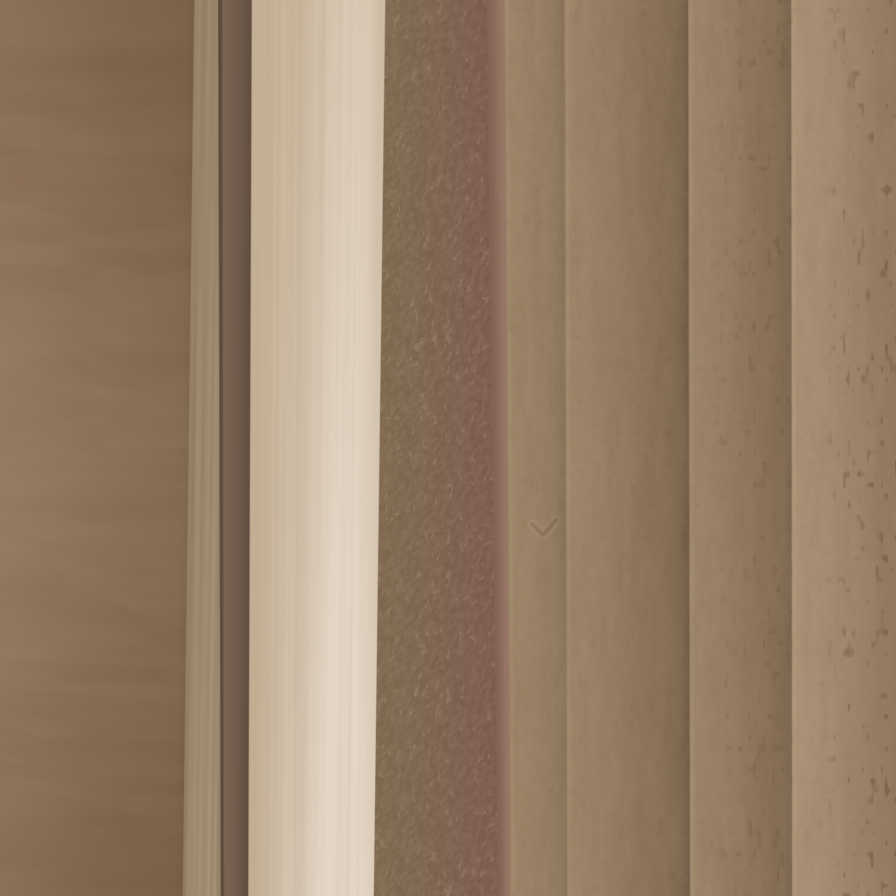
Reproduce this texture procedurally as a WebGL 2 fragment shader.

```glsl
#version 300 es
precision highp float;

uniform vec2 u_resolution;
out vec4 fragColor;

const int PANELS = 11;
const float EDGE_SOFTNESS = 0.0011;
const float CREASE_WIDTH = 0.009;
const float GRAIN_STRENGTH = 0.035;
const float FLECK_STRENGTH = 0.10;
const float STREAK_STRENGTH = 0.055;
const vec3 GLOW_COLOR = vec3(0.885, 0.830, 0.765);
const vec3 MAUVE_TINT = vec3(0.015, -0.012, 0.012);

// Left border of each panel at the bottom and at the top
const float BORDER_LOW[12] = float[](-0.05, 0.204, 0.2465, 0.250, 0.277, 0.417,
    0.556, 0.570, 0.633, 0.770, 0.884, 1.04);
const float BORDER_HIGH[12] = float[](-0.05, 0.217, 0.2435, 0.248, 0.281, 0.430,
    0.543, 0.563, 0.630, 0.768, 0.883, 1.04);

// Panel colours at the left and right borders
const vec3 LEFT_COLOR[PANELS] = vec3[](
    vec3(0.570, 0.465, 0.360), vec3(0.590, 0.505, 0.405), vec3(0.35, 0.28, 0.22),
    vec3(0.475, 0.390, 0.325), vec3(0.765, 0.685, 0.580), vec3(0.510, 0.420, 0.325),
    vec3(0.500, 0.400, 0.325), vec3(0.610, 0.515, 0.405), vec3(0.615, 0.515, 0.405),
    vec3(0.610, 0.515, 0.405), vec3(0.660, 0.560, 0.450));
const vec3 RIGHT_COLOR[PANELS] = vec3[](
    vec3(0.505, 0.405, 0.305), vec3(0.665, 0.580, 0.475), vec3(0.38, 0.31, 0.25),
    vec3(0.430, 0.345, 0.285), vec3(0.815, 0.745, 0.650), vec3(0.485, 0.392, 0.315),
    vec3(0.590, 0.490, 0.390), vec3(0.575, 0.485, 0.375), vec3(0.520, 0.430, 0.330),
    vec3(0.525, 0.432, 0.335), vec3(0.555, 0.455, 0.355));

// Darkening just before the right border
const float CREASE[PANELS] = float[](0.05, 0.10, 0.0, 0.13, 0.03, 0.02,
    0.03, 0.07, 0.15, 0.07, 0.0);

float hash(vec2 p) {
    return fract(sin(dot(p, vec2(127.1, 311.7))) * 43758.5453);
}

float noise(vec2 p) {
    vec2 cell = floor(p), f = fract(p);
    f = f * f * (3.0 - 2.0 * f);
    return mix(mix(hash(cell), hash(cell + vec2(1, 0)), f.x),
               mix(hash(cell + vec2(0, 1)), hash(cell + vec2(1, 1)), f.x), f.y);
}

float fbm(vec2 p) {
    float sum = 0.0, gain = 0.5;
    for (int i = 0; i < 4; i++) {
        sum += gain * noise(p);
        p = p * 2.03 + 7.1;
        gain *= 0.5;
    }
    return sum - 0.47;
}

float border(int i, float y) {
    return mix(BORDER_LOW[i], BORDER_HIGH[i], y);
}

float segment(vec2 p, vec2 a, vec2 b) {
    vec2 d = b - a;
    return length(p - a - d * clamp(dot(p - a, d) / dot(d, d), 0.0, 1.0));
}

void main() {
    vec2 uv = gl_FragCoord.xy / u_resolution;
    float soft = max(EDGE_SOFTNESS, 0.7 / u_resolution.x);
    vec3 color = vec3(0.0);
    float mask[PANELS];

    // Stacked panels, each covering the one on its left
    for (int i = 0; i < PANELS; i++) {
        float l = border(i, uv.y), r = border(i + 1, uv.y);
        float t = clamp((uv.x - l) / (r - l), 0.0, 1.0);
        float cover = smoothstep(-soft, soft, uv.x - l);
        vec3 shade = mix(LEFT_COLOR[i], RIGHT_COLOR[i], smoothstep(0.0, 1.0, t));
        shade *= 1.0 - CREASE[i] * exp(-max(r - uv.x, 0.0) / CREASE_WIDTH);
        color = mix(color, shade, cover);
        mask[i] = cover * smoothstep(-soft, soft, r - uv.x);
    }

    // Wall: light pooled at mid height, with horizontal grain
    float pool = exp(-pow((uv.y - 0.48) / 0.32, 2.0));
    float wallGrain = fbm(uv * vec2(7.0, 45.0) + fbm(uv * 5.0) * 3.0);
    color += mask[0] * (0.045 * pool - 0.025 + 0.045 * wallGrain);

    // Narrow pale strip: lengthwise ridges
    float ridges = noise(vec2((uv.x + 0.014 * (1.0 - uv.y)) * 300.0, uv.y * 2.0)) - 0.5;
    color += mask[1] * 0.07 * ridges;

    // Bright pleat: glow growing downward, crossed by fine streaks
    float pleat = (uv.x - border(4, uv.y)) / (border(5, uv.y) - border(4, uv.y));
    float glow = exp(-pow((pleat - 0.74) / 0.25, 2.0)) * mix(0.95, 0.40, uv.y);
    glow += 0.40 * (1.0 - uv.y) * smoothstep(0.0, 0.3, pleat);
    color = mix(color, GLOW_COLOR, mask[4] * clamp(glow, 0.0, 1.0));
    float streaks = 0.6 * noise(vec2(pleat * 24.0, uv.y)) + 0.4 * noise(vec2(pleat * 60.0, 3.0));
    color += mask[4] * STREAK_STRENGTH * (streaks - 0.5);

    // Dark fabric: slanted fibres and a mauve cast toward its right
    float fibre = noise(mat2(0.85, 0.5, -0.5, 0.85) * uv * vec2(330.0, 170.0)) - 0.5;
    float sparkle = smoothstep(0.72, 1.0, noise(uv * vec2(290.0, 150.0) + fibre));
    color += mask[5] * (0.045 * fibre + 0.06 * sparkle);
    color += (mask[5] + mask[6]) * MAUVE_TINT * smoothstep(0.46, 0.54, uv.x);

    // Right panels: lengthwise grain, mottling and short dark flecks
    float cloth = mask[7] + mask[8] + mask[9] + mask[10];
    float grain = fbm(uv * vec2(110.0, 14.0)) + 0.7 * fbm(uv * vec2(150.0, 110.0));
    color += cloth * GRAIN_STRENGTH * grain;
    float spots = smoothstep(0.76, 0.95, noise(uv * vec2(190.0, 85.0)));
    float rows = 0.5 + 0.5 * sin(uv.x * 420.0 + 1.5 * noise(uv * vec2(4.0, 25.0)));
    float density = 0.15 * cloth + 0.25 * mask[9] * smoothstep(0.79, 0.81, uv.x)
                  + 0.75 * mask[10] * smoothstep(0.91, 0.95, uv.x);
    color -= FLECK_STRENGTH * spots * density * mix(0.5, 1.0, rows);

    // Bright folded lips on the borders of the right panels
    for (int i = 7; i < PANELS; i++) {
        float lip = (uv.x - border(i, uv.y) - 0.003) / 0.002;
        color += 0.022 * exp(-lip * lip);
    }

    // Small forked crease
    vec2 forkBase = vec2(0.606, 0.403);
    float fork = min(segment(uv, forkBase, vec2(0.594, 0.415)),
                     segment(uv, forkBase, vec2(0.621, 0.420)));
    color -= 0.05 * (1.0 - smoothstep(0.0, 0.003, fork));
    color += 0.025 * exp(-pow((fork - 0.004) / 0.002, 2.0));

    fragColor = vec4(clamp(color, 0.0, 1.0), 1.0);
}
```
